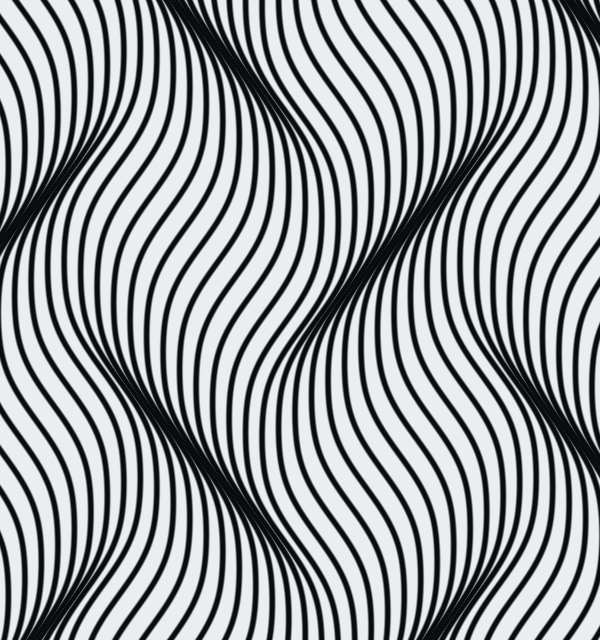
This pattern is drawn by a Shadertoy shader. Its source:

```glsl
const float TAU = 6.2831853;
const vec2 PERIOD = vec2(0.6185, 0.674); // one repeat, in canvas heights
const float SPACING = PERIOD.x / 24.0;   // 24 strands per repeat

// Vertical shift of a strand: a rounded zigzag across the repeat
float strandShift(float baseX) {
    return 0.1035 * asin(0.97 * sin(TAU * baseX / PERIOD.x));
}

// Distance from p to the wavy strand standing at baseX
float strandDistance(vec2 p, float baseX) {
    float phase = TAU * (p.y - 0.622 - strandShift(baseX)) / PERIOD.y;
    float sway = 0.064 * (sin(phase) + 0.07 * sin(3.0 * phase));
    float slope = 0.064 * TAU / PERIOD.y * (cos(phase) + 0.21 * cos(3.0 * phase));
    return abs(p.x - baseX - sway) / sqrt(1.0 + slope * slope);
}

void mainImage(out vec4 fragColor, in vec2 fragCoord) {
    vec2 p = fragCoord / iResolution.y;

    // Nearest strand among those whose sway can reach this point
    float nearest = 1.0;
    float middle = floor(p.x / SPACING);
    for (int i = -4; i <= 4; i++) {
        float baseX = (middle + float(i) + 0.2) * SPACING;
        nearest = min(nearest, strandDistance(p, baseX));
    }

    // Soft-edged ink on pale paper
    float softness = max(0.0021, 0.75 / iResolution.y);
    float ink = 1.0 - smoothstep(-softness, softness, nearest - 0.0044);
    vec3 paperColor = vec3(0.925, 0.93, 0.938);
    vec3 inkColor = vec3(0.038, 0.043, 0.047);
    fragColor = vec4(mix(paperColor, inkColor, ink), 1.0);
}
```
